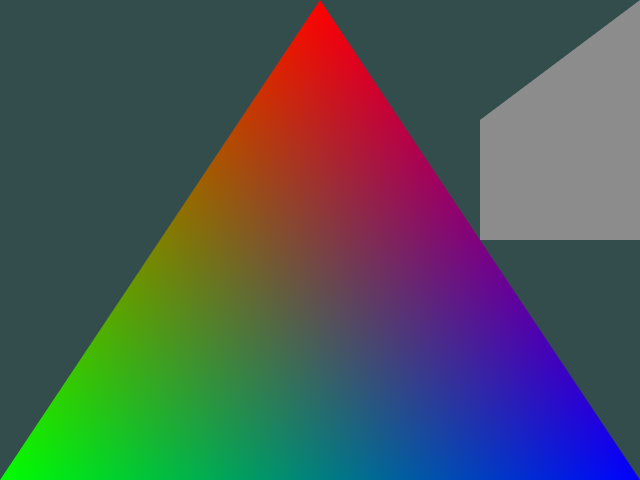
Write a WebGL 2 fragment shader that draws this background.

```glsl
#version 300 es
precision highp float;
// Draws a red-green-blue blended triangle and a grey slanted panel on dark teal.

uniform vec2 u_resolution;
out vec4 fragColor;

// Coverage of the half-plane where d > 0, smoothed over one pixel
float inside(float d) {
    float pixelStep = length(vec2(dFdx(d), dFdy(d)));
    return clamp(d / pixelStep + 0.5, 0.0, 1.0);
}

void main() {
    vec2 uv = gl_FragCoord.xy / u_resolution;
    vec3 color = vec3(0.2, 0.3, 0.3);

    // Grey panel: left and bottom edges, cut by the canvas diagonal
    float panel = inside(uv.x - 0.75) * inside(uv.y - 0.5) * inside(uv.x - uv.y);
    color = mix(color, vec3(0.55), panel);

    // Barycentric weights of the top, left and right corners are the colour
    vec3 weights = vec3(uv.y, 1.0 - uv.x - 0.5 * uv.y, uv.x - 0.5 * uv.y);
    float triangle = inside(weights.y) * inside(weights.z);
    color = mix(color, clamp(weights, 0.0, 1.0), triangle);

    fragColor = vec4(color, 1.0);
}
```
